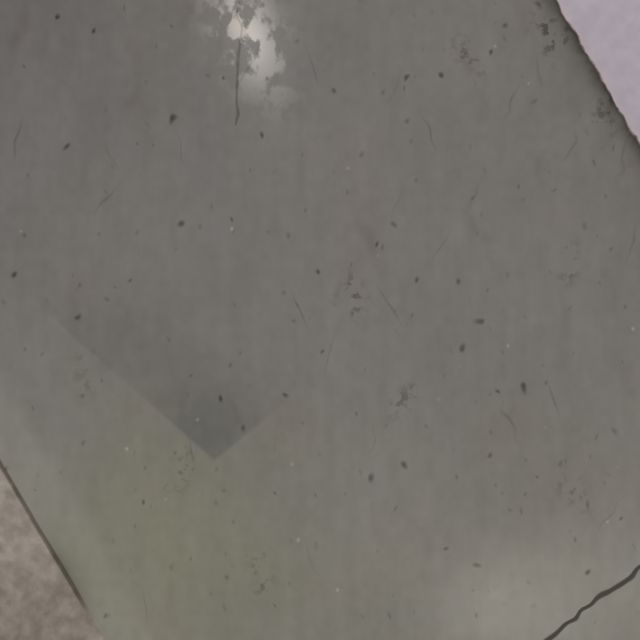
Write a WebGL 2 fragment shader that draws this texture.

```glsl
#version 300 es
precision highp float;

uniform vec2 u_resolution;
out vec4 fragColor;

float hash(vec2 p) {
    vec3 q = fract(p.xyx * vec3(0.1031, 0.1030, 0.0973));
    q += dot(q, q.yzx + 33.33);
    return fract((q.x + q.y) * q.z);
}

float noise(vec2 p) {
    vec2 i = floor(p), f = fract(p);
    f = f * f * (3.0 - 2.0 * f);
    return mix(mix(hash(i), hash(i + vec2(1, 0)), f.x),
               mix(hash(i + vec2(0, 1)), hash(i + vec2(1, 1)), f.x), f.y);
}

float fbm(vec2 p) {
    float sum = 0.0, amp = 0.5;
    for (int i = 0; i < 5; i++) {
        sum += amp * noise(p);
        p = mat2(1.6, 1.2, -1.2, 1.6) * p + 7.3;
        amp *= 0.5;
    }
    return sum;
}

// Signed distance to the line a-b, positive on its left
float side(vec2 p, vec2 a, vec2 b) {
    vec2 d = normalize(b - a), q = p - a;
    return d.x * q.y - d.y * q.x;
}

float segment(vec2 p, vec2 a, vec2 b) {
    vec2 d = b - a, q = p - a;
    return length(q - d * clamp(dot(q, d) / dot(d, d), 0.0, 1.0));
}

float glow(vec2 p, vec2 center, vec2 radius) {
    vec2 q = (p - center) / radius;
    return exp(-dot(q, q));
}

// Soft spots scattered over a jittered grid, stretched along y
float scatter(vec2 p, float cells, float density, float radius, float stretch, float softness) {
    vec2 base = floor(p * cells);
    float cover = 0.0;
    for (int y = -1; y <= 1; y++)
    for (int x = -1; x <= 1; x++) {
        vec2 id = base + vec2(x, y);
        vec2 center = (id + 0.1 + 0.8 * vec2(hash(id + 3.7), hash(id + 19.1))) / cells;
        float size = radius * mix(0.4, 1.0, hash(id + 41.3));
        float tilt = (hash(id + 77.7) - 0.5) * 1.2;
        vec2 q = mat2(cos(tilt), sin(tilt), -sin(tilt), cos(tilt)) * (p - center);
        q.y /= stretch;
        float spot = 1.0 - smoothstep(size - softness, size + softness, length(q));
        float strength = step(hash(id + 58.9), density) * mix(0.3, 1.0, hash(id + 91.7));
        cover = max(cover, spot * strength);
    }
    return cover;
}

void main() {
    vec2 p = gl_FragCoord.xy / u_resolution;
    float pixel = 1.0 / u_resolution.y;
    float cloud = fbm(p * 5.0) - 0.48;
    float grain = fbm(p * 70.0) - 0.48;
    float fiber = fbm(p * vec2(60.0, 14.0) + 31.0) - 0.48;
    vec2 warped = p + 0.012 * (vec2(noise(p * 45.0), noise(p * 45.0 + 50.0)) - 0.5);

    // Floor tone: dim and cool at the top left, warmer and lighter below
    vec3 color = mix(vec3(0.452, 0.438, 0.418), vec3(0.412, 0.400, 0.392),
                     glow(p, vec2(0.0, 1.0), vec2(0.42, 0.4)));
    color += vec3(0.022, 0.022, 0.010) * smoothstep(0.5, 0.0, p.y);
    color += vec3(0.000, 0.010, -0.018) * glow(p, vec2(0.25, 0.16), vec2(0.2, 0.2));
    color += 0.035 * cloud + 0.028 * grain + 0.028 * fiber;
    color += vec3(0.014, 0.0, -0.012) * (fbm(p * 9.0 + 12.0) - 0.48);
    color += 0.11 * glow(p, vec2(0.79, 0.05), vec2(0.10, 0.09)) * (0.85 + cloud);
    color += 0.035 * glow(p, vec2(0.95, 0.08), vec2(0.2, 0.12));

    // Damp patch with one sharp corner
    float lowerLeft = side(p, vec2(0.336, 0.280), vec2(0.08, 0.505));
    float lowerRight = side(p, vec2(0.336, 0.280), vec2(0.405, 0.337));
    float patchMask = smoothstep(0.004, -0.004, lowerLeft) * smoothstep(-0.003, 0.005, lowerRight);
    color -= vec3(0.065, 0.062, 0.048) * patchMask * glow(p, vec2(0.32, 0.32), vec2(0.10, 0.09));
    color -= 0.025 * patchMask * glow(p, vec2(0.16, 0.47), vec2(0.13, 0.09));

    // Worn smudges, broken up by grain
    float smudge = scatter(warped, 6.0, 0.42, 0.024, 1.9, 0.018);
    color -= 0.13 * smudge * smoothstep(0.48, 0.68, fbm(p * 95.0 + 5.0));
    color -= vec3(0.018, 0.024, 0.024) * scatter(warped, 9.0, 0.3, 0.010, 3.5, 0.008);

    // Specks, scratches and pale chips
    color -= 0.17 * scatter(warped, 15.0, 0.26, 0.0035, 1.4, 0.0015 + pixel);
    color -= 0.08 * scatter(warped, 32.0, 0.22, 0.0022, 1.6, 0.0012 + pixel);
    color -= 0.07 * scatter(warped, 11.0, 0.24, 0.0016, 13.0, 0.001 + pixel);
    color += 0.12 * scatter(p + 0.37, 13.0, 0.10, 0.0026, 1.2, 0.001 + pixel);

    // Flaked pale streak and the crack beside it
    float streak = glow(p, vec2(0.37 + 0.32 * (1.0 - p.y), 0.95), vec2(0.048, 0.085));
    float flakes = smoothstep(0.46, 0.66, fbm(p * vec2(55.0, 40.0)) + 0.16 * streak);
    color += vec3(0.26, 0.25, 0.24) * streak * (0.22 + flakes);
    float crack = segment(warped, vec2(0.376, 1.0), vec2(0.371, 0.81));
    color -= 0.08 * (1.0 - smoothstep(0.0005, 0.002 + pixel, crack));

    // Lower left: pale band, dark seam and rough corner
    float seam = side(p, vec2(0.0, 0.277), vec2(0.137, 0.043)) + 0.004 * cloud;
    float band = smoothstep(-0.003, 0.003, seam) * smoothstep(0.085, 0.055, seam);
    color += 0.026 * band * smoothstep(0.45, 0.3, p.y);
    float corner = 1.0 - smoothstep(-0.002, 0.002 + pixel, seam);
    vec3 rough = vec3(0.53, 0.495, 0.46) + 0.16 * grain + 0.14 * cloud;
    color = mix(color, rough, corner);
    float seamFade = smoothstep(0.03, 0.08, p.y);
    color -= 0.17 * seamFade * (1.0 - smoothstep(0.001, 0.004 + pixel, abs(seam)));
    color -= 0.13 * smoothstep(0.0, 0.004, seam) * exp(-max(seam, 0.0) / 0.012)
           * glow(p, vec2(0.105, 0.11), vec2(0.05, 0.06));

    // Lower right: dark joint
    float joint = abs(side(warped, vec2(0.853, 0.0), vec2(1.0, 0.112)));
    color = mix(color, vec3(0.25, 0.24, 0.22), 0.9 * (1.0 - smoothstep(0.0015, 0.004 + pixel, joint)));

    // Upper right: pale slab with a ragged, shaded edge
    float slab = side(p, vec2(0.866, 1.0), vec2(1.0, 0.772)) + 0.012 * (fbm(p * 38.0) - 0.48);
    color -= 0.14 * exp(-max(-slab, 0.0) / 0.011) * (0.7 + 1.2 * fbm(p * 30.0));
    color -= 0.03 * exp(-max(-slab, 0.0) / 0.06);
    vec3 plaster = vec3(0.645, 0.61, 0.645) + 0.05 * grain + 0.05 * cloud;
    plaster += vec3(0.03, 0.005, -0.02) * exp(-max(slab, 0.0) / 0.008);
    color = mix(color, plaster, smoothstep(-0.002, 0.002 + pixel, slab));

    fragColor = vec4(clamp(color, 0.0, 1.0), 1.0);
}
```
